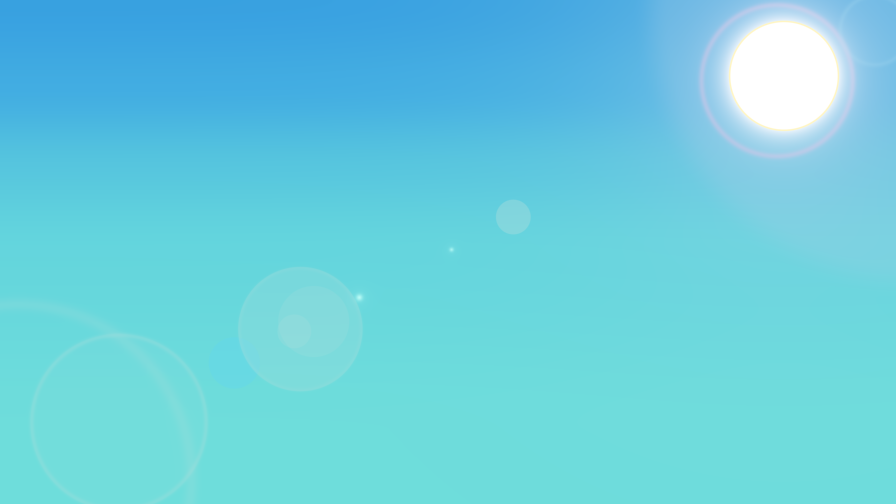
Give the GLSL for this background, as a WebGL 2 fragment shader.

```glsl
#version 300 es
precision highp float;
// Clear turquoise sky with a white sun, soft halos and a diagonal lens flare.
uniform vec2 u_resolution;
out vec4 fragColor;

// Anti-aliased filled circle
float disc(vec2 p, vec2 center, float radius) {
    float edge = 0.8 / u_resolution.y;
    return 1.0 - smoothstep(-edge, edge, length(p - center) - radius);
}

// Soft circular line
float ring(vec2 p, vec2 center, float radius, float width) {
    float d = (length(p - center) - radius) / width;
    return exp(-d * d);
}

// Point of light with a faint bloom
float sparkle(vec2 p, vec2 center, float size) {
    float d = length(p - center) / size;
    return 0.75 * exp(-d * d) + 0.25 * exp(-d * 0.6);
}

vec3 skyColor(float y) {
    vec3 sky = mix(vec3(0.43, 0.865, 0.86), vec3(0.39, 0.835, 0.865), smoothstep(0.15, 0.55, y));
    sky = mix(sky, vec3(0.33, 0.765, 0.87), smoothstep(0.50, 0.72, y));
    sky = mix(sky, vec3(0.26, 0.68, 0.885), smoothstep(0.67, 0.83, y));
    return mix(sky, vec3(0.22, 0.63, 0.88), smoothstep(0.80, 1.0, y));
}

void main() {
    // Height spans 0..1; x is stretched to a 16:9 frame
    vec2 p = gl_FragCoord.xy / u_resolution * vec2(16.0 / 9.0, 1.0);
    vec3 color = skyColor(p.y);

    // Wide sunlight haze and the large halo reaching out of the corner
    vec2 sun = vec2(1.5556, 0.8495);
    float sunDist = length(p - sun);
    float rim = max(sunDist - 0.109, 0.0);
    color = mix(color, vec3(0.52, 0.82, 0.90), 0.30 * exp(-sunDist * sunDist * 3.5));
    float halo = 1.0 - smoothstep(0.50, 0.575, length(p - vec2(1.829, 0.977)));
    color = mix(color, vec3(0.64, 0.80, 0.90), 0.25 * halo);
    color = mix(color, vec3(0.72, 0.82, 0.93), 0.50 * exp(-rim * 8.0));

    // Pink ring, corner ring and bright glow around the sun
    color = mix(color, vec3(0.80, 0.76, 0.90), 0.55 * ring(p, vec2(1.542, 0.840), 0.150, 0.006));
    vec2 corner = vec2(1.736, 0.940);
    color = mix(color, vec3(0.62, 0.83, 0.93), 0.28 * ring(p, corner, 0.069, 0.005));
    color = mix(color, vec3(0.60, 0.82, 0.93), 0.10 * disc(p, corner, 0.069));
    color = mix(color, vec3(0.97, 0.98, 1.0), 0.85 * exp(-rim * 42.0));

    // Sun disc with a thin yellow rim
    color = mix(color, vec3(1.0, 0.96, 0.76), disc(p, sun, 0.1095));
    color = mix(color, vec3(1.0), disc(p, sun, 0.1065));

    // Translucent flare discs
    vec3 flare = vec3(0.70, 0.87, 0.86);
    color = mix(color, vec3(0.38, 0.84, 0.93), 0.40 * disc(p, vec2(0.465, 0.280), 0.051));
    vec2 large = vec2(0.596, 0.347);
    color = mix(color, flare, 0.24 * disc(p, large, 0.1235));
    color = mix(color, flare, 0.12 * ring(p, large, 0.121, 0.004));
    color = mix(color, flare, 0.17 * disc(p, vec2(0.6225, 0.362), 0.0705));
    color = mix(color, flare, 0.20 * disc(p, vec2(0.584, 0.3425), 0.0335));
    color = mix(color, flare, 0.38 * disc(p, vec2(1.0185, 0.5694), 0.0345));

    // Lower-left rings, the larger one broad and faint
    vec2 lower = vec2(0.236, 0.162);
    color = mix(color, flare, 0.07 * disc(p, lower, 0.176));
    color = mix(color, flare, 0.25 * ring(p, lower, 0.173, 0.005));
    color = mix(color, flare, 0.20 * ring(p, vec2(0.035, 0.051), 0.345, 0.013));

    // Small glints along the flare axis
    float glints = sparkle(p, vec2(0.713, 0.4097), 0.0065) + 0.8 * sparkle(p, vec2(0.896, 0.5046), 0.0042);
    color = mix(color, vec3(0.72, 0.98, 0.96), min(glints, 1.0));

    fragColor = vec4(color, 1.0);
}
```
